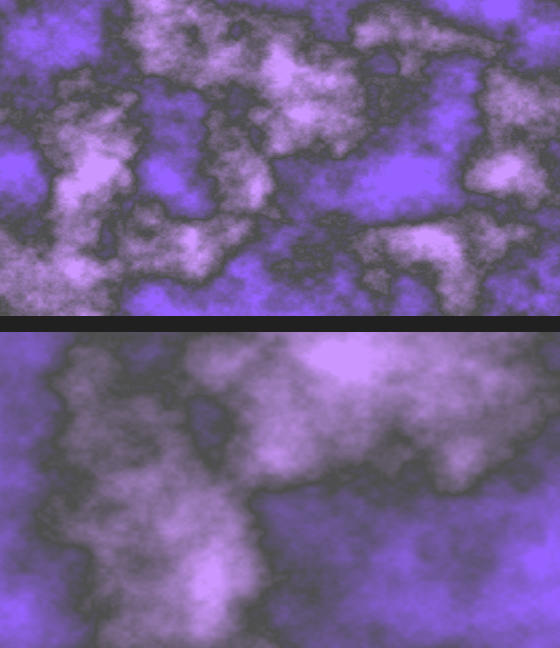
Top: the whole. Bottom: its middle third, enlarged.
Reproduce this texture procedurally as a Shadertoy shader.

```glsl
#define CELLS vec2(3.7, 4.7)
#define OCTAVES 7
#define GAIN 0.59
#define CONTRAST 0.93
#define BIAS 0.02
#define SEAM vec3(0.30, 0.305, 0.30)
#define ORCHID vec3(0.80, 0.59, 1.0)
#define VIOLET vec3(0.59, 0.385, 1.0)

// Integer hash of a lattice point, from -1 to 1
float hash(ivec2 cell) {
    uvec2 q = uvec2(cell + 4096) * uvec2(1597334673u, 3812015801u);
    uint h = (q.x ^ q.y) * 1597334673u;
    h = (h ^ (h >> 15)) * 2246822519u;
    h ^= h >> 13;
    return float(h >> 8) / 8388608.0 - 1.0;
}

// Smooth value noise
float valueNoise(vec2 p) {
    ivec2 cell = ivec2(floor(p));
    vec2 f = fract(p);
    vec2 s = f * f * (3.0 - 2.0 * f);
    float low = mix(hash(cell), hash(cell + ivec2(1, 0)), s.x);
    float high = mix(hash(cell + ivec2(0, 1)), hash(cell + ivec2(1, 1)), s.x);
    return mix(low, high, s.y);
}

// Octaves of noise, shifted so their lattices do not line up
float cloud(vec2 p) {
    float sum = 0.0;
    float amplitude = 1.0;
    for (int i = 0; i < OCTAVES; i++) {
        sum += amplitude * valueNoise(p);
        p = 2.0 * p + vec2(17.3, 9.7);
        amplitude *= GAIN;
    }
    return sum;
}

void mainImage(out vec4 fragColor, in vec2 fragCoord) {
    vec2 uv = fragCoord / iResolution.y;
    float height = CONTRAST * cloud(uv * CELLS) + BIAS;

    // Each sign has its own tint, both fading to grey at zero
    float edge = 1.0 / iResolution.y;
    vec3 tint = mix(VIOLET, ORCHID, smoothstep(-edge, edge, height));
    fragColor = vec4(mix(SEAM, tint, min(abs(height), 1.0)), 1.0);
}
```
